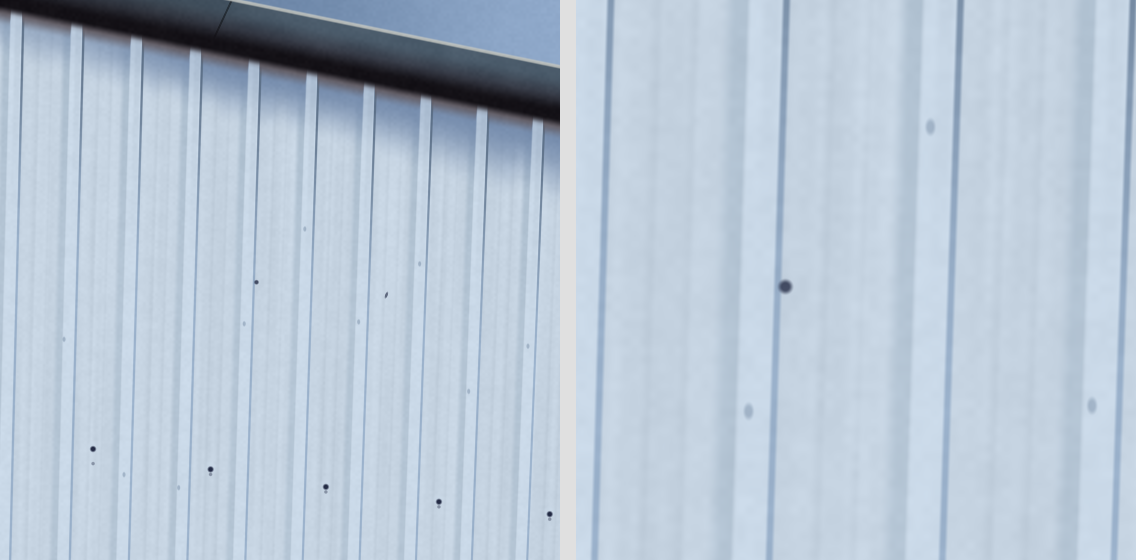
Left, the full canvas; right, a detail of the centre.
Write a three.js fragment shader that draws this texture.

```glsl
// Pale ribbed metal wall under a sloping dark eave, with screws and faint weathering.
varying vec2 vUv;

const vec3 PANEL = vec3(0.775, 0.830, 0.885);
const vec3 RIB_FACE = vec3(0.795, 0.855, 0.915);
const vec3 RIB_SIDE = vec3(0.670, 0.740, 0.805);
const vec3 GROOVE = vec3(0.500, 0.610, 0.740);
const vec3 SHADOW = vec3(0.450, 0.540, 0.670);
const vec3 GRIME = vec3(0.390, 0.370, 0.400);
const vec3 FASCIA = vec3(0.290, 0.355, 0.415);
const vec3 FASCIA_LOW = vec3(0.210, 0.225, 0.270);
const vec3 EAVE_DARK = vec3(0.075, 0.065, 0.085);
const vec3 TRIM = vec3(0.760, 0.770, 0.750);
const vec3 SKY_LEFT = vec3(0.430, 0.530, 0.660);
const vec3 SKY_RIGHT = vec3(0.560, 0.660, 0.790);
const vec3 SCREW = vec3(0.140, 0.170, 0.270);
const float FASCIA_HEIGHT = 0.106;

float hash(vec2 p) {
  return fract(sin(dot(p, vec2(127.1, 311.7))) * 43758.5453);
}

float noise(vec2 p) {
  vec2 i = floor(p), f = fract(p);
  f = f * f * (3.0 - 2.0 * f);
  return mix(mix(hash(i), hash(i + vec2(1.0, 0.0)), f.x),
             mix(hash(i + vec2(0.0, 1.0)), hash(i + vec2(1.0)), f.x), f.y);
}

// Soft band from a to b with its own blur on each side.
float band(float x, float a, float b, float blurA, float blurB) {
  return smoothstep(a - blurA, a + blurA, x) * (1.0 - smoothstep(b - blurB, b + blurB, x));
}

float dotMask(vec2 p, vec2 center, float radius) {
  return 1.0 - smoothstep(radius * 0.45, radius * 1.3, length(p - center));
}

// Rib coordinate: whole numbers fall on the grooves, which lean and close up rightward.
float ribCoord(vec2 p) {
  float s = p.x + p.y * (0.024 + 0.016 * p.x) - 0.0424;
  return s * (9.19 + 0.43 * s);
}

// Inverse of ribCoord at a given depth.
float ribToX(float n, float y) {
  float s = 0.1088 * n - 0.00051 * n * n;
  return (s + 0.0424 - 0.024 * y) / (1.0 + 0.016 * y);
}

vec3 wallColor(vec2 p, float d) {
  float n = ribCoord(p);
  float f = fract(n);
  float nearTop = 1.0 - smoothstep(0.02, 0.45, d);
  float face = band(f, 0.79, 0.985, 0.02, 0.012);
  float side = band(f, 0.67, 0.79, 0.05, 0.02);
  float groove = 1.0 - smoothstep(0.006, 0.032, abs(fract(n + 0.5) - 0.5));

  // Panel with shallow flutes and long vertical streaks
  vec3 col = PANEL;
  col -= 0.022 * band(f, 0.24, 0.29, 0.03, 0.02) + 0.018 * band(f, 0.46, 0.50, 0.03, 0.02);
  col += 0.035 * (noise(vec2(n * 13.0, p.y * 2.5)) - 0.5);
  col = mix(col, RIB_SIDE, side * (0.65 + 0.25 * nearTop));
  col = mix(col, RIB_FACE, face * 0.85);
  col -= 0.035 * face * band(f, 0.87, 0.96, 0.03, 0.02) * nearTop;

  // Shadow cast by the eave, deeper to the right and lighter on the ribs
  float reach = mix(0.07, 0.13, p.x) * (0.9 + 0.2 * noise(vec2(n * 5.0, 3.0)));
  float shade = 1.0 - smoothstep(0.015, 0.02 + reach, d);
  shade *= mix(0.5, 0.95, smoothstep(0.0, 0.45, p.x));
  col = mix(col, SHADOW, shade * (1.0 - 0.68 * face));
  col = mix(col, GROOVE * (1.0 - 0.3 * nearTop), groove * (0.62 + 0.28 * nearTop));

  // Grimy upper ends, with the ribs reaching a little higher
  return mix(GRIME, col, smoothstep(-0.002, 0.026, d + face * 0.015));
}

// Screws in every second panel, each with a pale washer and a faint run below
vec3 addScrews(vec3 col, vec2 p) {
  for (int i = 0; i < 5; i++) {
    float n = 1.357 + 2.0 * float(i);
    float x = ribToX(n, 0.86);
    vec2 c = vec2(x, 0.770 + 0.2 * x - 0.05 * x * x);
    float run = dotMask(p, c + vec2(0.0, i == 0 ? 0.026 : 0.009), 0.0034);
    col = mix(col, RIB_FACE, 0.5 * dotMask(p, c - vec2(0.001, 0.004), 0.0095));
    col = mix(col, SCREW, 0.4 * run);
    col = mix(col, SCREW, dotMask(p, c, 0.0054));
  }
  return col;
}

// Small chips: most of them faint and close to the rib edges
vec3 addChips(vec3 col, vec2 p) {
  for (int i = 0; i < 9; i++) {
    float k = float(i);
    float y = 0.4 + 0.57 * hash(vec2(k, 4.0));
    float x = ribToX(k + 0.80 + 0.15 * hash(vec2(k, 9.0)), y);
    vec2 q = (p - vec2(x, y)) * vec2(1.0, 0.6);
    col = mix(col, GROOVE * 0.8, 0.4 * dotMask(q, vec2(0.0), 0.003));
  }
  col = mix(col, SCREW, 0.8 * dotMask(p, vec2(0.458, 0.504), 0.0042));
  vec2 scratch = p - vec2(0.690, 0.527);
  scratch = vec2(scratch.x + 0.3 * scratch.y, scratch.y * 0.45);
  return mix(col, SCREW, 0.65 * dotMask(scratch, vec2(0.0), 0.0027));
}

vec3 eaveColor(vec2 p, float d) {
  vec3 col = mix(FASCIA, FASCIA_LOW, smoothstep(-0.09, -0.045, d));
  col *= mix(0.82, 1.0, smoothstep(0.2, 0.6, p.x));
  col += 0.025 * (noise(vec2(p.x * 22.0, d * 30.0)) - 0.5);
  float seam = abs(p.x + 0.467 * p.y - 0.414);
  col *= 1.0 - 0.4 * (1.0 - smoothstep(0.0008, 0.003, seam));
  col = mix(col, EAVE_DARK, smoothstep(-0.058, -0.024, d));

  // Bright trim and sky above the roof edge
  float roof = d + FASCIA_HEIGHT;
  vec3 sky = mix(SKY_LEFT, SKY_RIGHT, smoothstep(0.45, 1.0, p.x));
  col = mix(sky, col, smoothstep(-0.002, 0.002, roof));
  return mix(col, TRIM, 0.85 * band(roof, -0.003, 0.003, 0.002, 0.002));
}

void main() {
  vec2 p = vec2(vUv.x, 1.0 - vUv.y); // depth is measured downward
  float d = p.y - (0.0207 + 0.2045 * p.x);
  vec3 wall = addChips(addScrews(wallColor(p, d), p), p);
  vec3 col = mix(eaveColor(p, d), wall, smoothstep(-0.013, 0.004, d));
  col += 0.018 * (noise(p * 190.0) - 0.5) + 0.012 * (noise(p * 60.0) - 0.5);
  gl_FragColor = vec4(col, 1.0);
}
```
